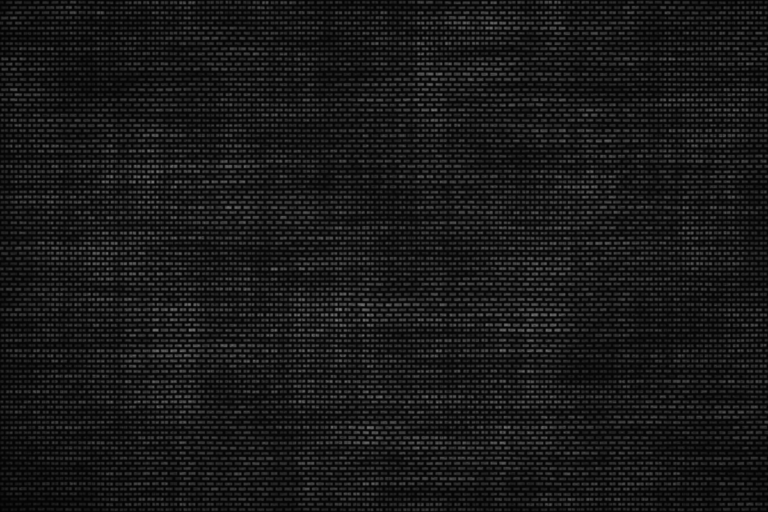
Write a Shadertoy shader that draws this texture.

```glsl
// Black plain-weave cloth: short grey weft dashes crossed by a grid of dark warp threads.
const vec2  THREADS     = vec2(168.0, 100.0);     // warp threads across, weft rows down
const vec2  DASH_HALF   = vec2(0.74, 0.265);      // half size of a dash, in threads
const vec2  MIN_BLUR    = vec2(0.24, 0.21);       // softness of dash edges, in threads
const vec3  GAP_COLOR   = vec3(0.024);
const vec3  DASH_COLOR  = vec3(0.228);
const float WARP_HALF   = 0.10;                   // half width of a dark warp line, in threads
const float WARP_SHADE  = 0.70;                   // strongest darkening where a warp shows through
const float DASH_VARY   = 0.20;                   // brightness change from dash to dash
const float SLUB_VARY   = 0.24;                   // streaks along the weft
const float WARP_VARY   = 0.20;                   // streaks along the warp
const float CLOUD_VARY  = 0.24;                   // broad light and dark patches
const float WOBBLE      = 0.12;                   // thread drift, in threads
const float GRAIN       = 0.20;                   // fine fibre speckle
const float VIGNETTE    = 0.24;

float hash(vec2 p) {
    return fract(sin(dot(p, vec2(127.1, 311.7))) * 43758.5453);
}

float noise(vec2 p) {
    vec2 i = floor(p), f = fract(p);
    f = f * f * (3.0 - 2.0 * f);
    return mix(mix(hash(i), hash(i + vec2(1, 0)), f.x),
               mix(hash(i + vec2(0, 1)), hash(i + vec2(1, 1)), f.x), f.y);
}

// Signed variation around 1
float vary(float n, float amount) {
    return 1.0 + amount * (2.0 * n - 1.0);
}

// Soft-edged band centred on zero
float softBand(float d, float halfWidth, float blur) {
    return 1.0 - smoothstep(halfWidth - blur, halfWidth + blur, abs(d));
}

void mainImage(out vec4 fragColor, in vec2 fragCoord) {
    vec2 uv = fragCoord / iResolution.xy;
    vec2 blur = max(0.5 * THREADS / iResolution.xy, MIN_BLUR);

    // Thread coordinates, drifting slightly
    vec2 p = uv * THREADS;
    p += WOBBLE * (vec2(noise(p * vec2(0.3, 0.08)),
                        noise(p * vec2(0.12, 0.3) + 37.0)) - 0.5);

    // Each row is shifted by one warp thread
    float row = floor(p.y);
    float x = 0.5 * (p.x + mod(row, 2.0));
    float dashId = floor(x);
    vec2 local = vec2(2.0 * fract(x) - 1.0, fract(p.y) - 0.5);

    // Uneven yarn
    float dashRandom = hash(vec2(dashId, row));
    float slub = noise(vec2(p.x * 0.07 + 19.0 * hash(vec2(row, 3.0)), row * 7.0));
    float warp = noise(vec2(floor(p.x + 0.5) * 0.5, p.y * 0.03));
    float cloud = noise(uv * vec2(9.0, 6.0));
    float light = vary(dashRandom, DASH_VARY) * vary(slub, SLUB_VARY)
                * vary(warp, WARP_VARY) * vary(cloud, CLOUD_VARY);

    // Weft dash
    float halfLength = DASH_HALF.x * vary(hash(vec2(row, dashId)), 0.10);
    float dash = softBand(local.x, halfLength, blur.x)
               * softBand(local.y, DASH_HALF.y * vary(slub, 0.10), blur.y);

    // Warp shows through the dash: patches range from brick to square grid
    float grid = smoothstep(0.2, 0.75, noise(p * vec2(0.06, 0.12) + 51.0));
    float warpLine = softBand(local.x, WARP_HALF, blur.x);
    dash *= 1.0 - WARP_SHADE * warpLine * mix(0.1, 1.0, grid);

    // Fibre speckle and darker borders
    vec3 color = mix(GAP_COLOR, DASH_COLOR * light, dash);
    color *= vary(noise(p * vec2(2.3, 3.1)), GRAIN);
    vec2 fromCentre = 2.0 * uv - 1.0;
    color *= 1.0 + 0.5 * VIGNETTE - VIGNETTE * dot(fromCentre, fromCentre);
    fragColor = vec4(clamp(color, 0.0, 1.0), 1.0);
}
```
